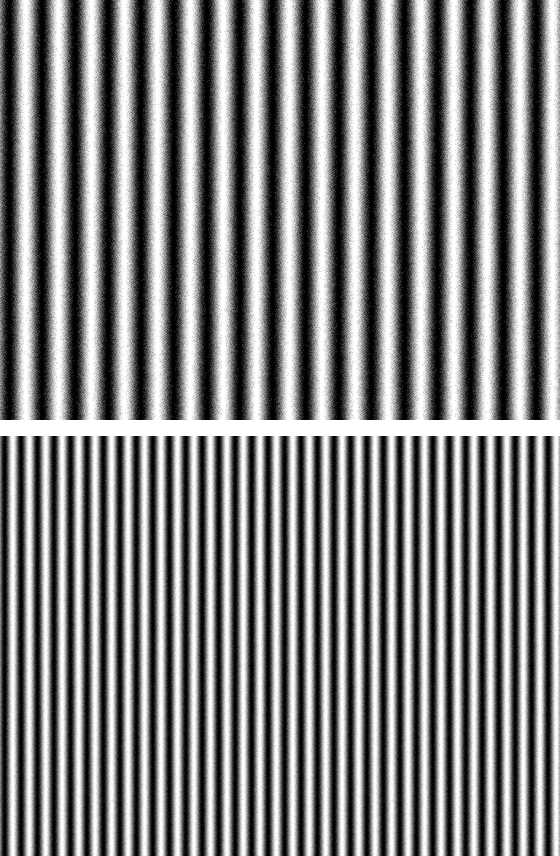
Top: one tile. Bottom: repeated 2 by 2.
Write a Shadertoy shader that draws this pattern.

```glsl
// Vertical black-to-white cosine bands with a fine, soft stipple grain.
// Each dot compares the band tone with a jittered low-discrepancy threshold
// and is blended with that tone, then area-filtered; the whole field tiles.

const float BANDS = 17.0;                 // whole bands across the canvas
const float CREST = 0.78;                 // position of the white crest in a band
const float CONTRAST = 1.0;               // gain around mid grey
const float GRAIN = 0.36;                 // strength of the dots over the tone
const vec2 DOTS = vec2(768.0, 576.0);     // stipple dots across and down
const vec2 LATTICE = vec2(581.0, 329.0);  // threshold turns across and down
const float JITTER = 0.2;                 // irregularity of the stipple
const int MAX_TAPS = 8;                   // limit of dots filtered per axis
const vec3 INK = vec3(0.0);
const vec3 PAPER = vec3(1.0);
const float TAU = 6.2831853;

// Integer hash of a dot, from 0 to 1
float hash(vec2 cell) {
    uvec2 q = uvec2(cell) * uvec2(1597334673u, 3812015801u);
    uint n = (q.x ^ q.y) * 1597334673u;
    n = (n ^ (n >> 15)) * 2246822519u;
    n ^= n >> 13;
    return float(n >> 8) / 16777216.0;
}

// Evenly spread threshold that wraps at the canvas edges
float threshold(vec2 cell) {
    return fract(dot(cell / DOTS, LATTICE) + JITTER * hash(cell));
}

// Brightness of the bands at x, from 0 to 1
float bandTone(float x) {
    float wave = cos(TAU * (x * BANDS - CREST));
    return clamp(0.5 + 0.5 * CONTRAST * wave, 0.0, 1.0);
}

// One dot: the band tone pushed toward paper or ink
float stipple(vec2 cell) {
    vec2 wrapped = mod(cell, DOTS);
    float tone = bandTone((wrapped.x + 0.5) / DOTS.x);
    float mark = step(threshold(wrapped), tone - 0.0001);
    return mix(tone, mark, GRAIN);
}

void mainImage(out vec4 fragColor, in vec2 fragCoord) {
    // Pixel footprint measured in dots
    vec2 size = DOTS / iResolution.xy;
    vec2 low = fragCoord * size - 0.5 * size;
    vec2 high = low + size;
    vec2 first = floor(low);
    ivec2 taps = min(ivec2(ceil(size)) + 1, ivec2(MAX_TAPS));

    // Average the dots by the area each one covers
    float light = 0.0;
    float area = 0.0;
    for (int j = 0; j < taps.y; j++) {
        for (int i = 0; i < taps.x; i++) {
            vec2 cell = first + vec2(i, j);
            vec2 overlap = max(min(high, cell + 1.0) - max(low, cell), 0.0);
            float weight = overlap.x * overlap.y;
            light += weight * stipple(cell);
            area += weight;
        }
    }
    fragColor = vec4(mix(INK, PAPER, light / area), 1.0);
}
```
